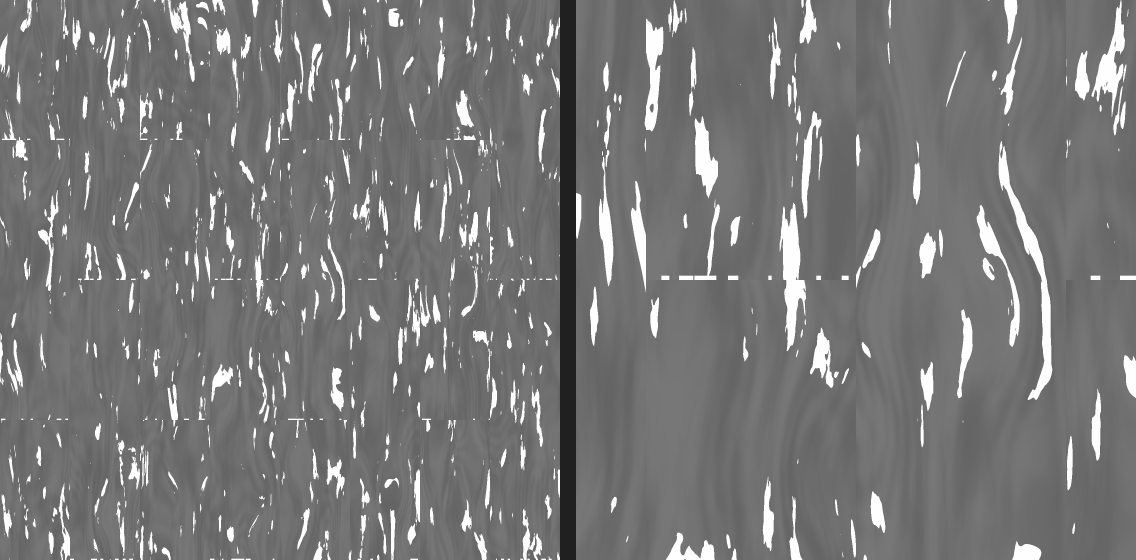
Left: the whole. Right: its middle third, enlarged.
Write a Shadertoy shader that draws this texture.

```glsl
#define PLANKS vec2(8.0, 2.0)
#define FLECK_SCALE vec2(12.5, 2.5)
#define GRAIN_SCALE vec2(10.0, 1.7)
#define WARP vec2(0.24, 0.35)
#define FLECK_LEVEL 0.695
#define LEVEL_VARIATION 0.04
#define SEAM_HEIGHT 0.005
#define DASH_LEVEL 0.66
#define GREY_DARK 0.393
#define GREY_LIGHT 0.468
#define FLECK_WHITE 0.995
#define SAMPLES 3

float hash(vec2 p) {
    vec3 q = fract(vec3(p.xyx) * 0.1031);
    q += dot(q, q.yzx + 33.33);
    return fract((q.x + q.y) * q.z);
}

float noise(vec2 p) {
    vec2 i = floor(p), f = fract(p);
    f = f * f * (3.0 - 2.0 * f);
    return mix(mix(hash(i), hash(i + vec2(1, 0)), f.x),
               mix(hash(i + vec2(0, 1)), hash(i + vec2(1, 1)), f.x), f.y);
}

float fbm(vec2 p) {
    float sum = 0.0, weight = 0.5;
    for (int i = 0; i < 4; i++) {
        sum += weight * noise(p);
        p = p * 2.03 + 17.3;
        weight *= 0.5;
    }
    return sum / 0.9375;
}

// Plank coordinates, with every other column dropped by half a plank
vec2 plankSpace(vec2 uv) {
    vec2 p = uv * PLANKS;
    p.y += 0.5 * mod(floor(p.x) + 1.0, 2.0);
    return p;
}

// Position in the plank, shifted to its own region of noise and bent
vec2 grainSpace(vec2 p) {
    vec2 id = floor(p);
    vec2 q = fract(p) * vec2(1.0, PLANKS.x / PLANKS.y);
    q += 10.0 + 60.0 * vec2(hash(id + 3.7), hash(id + 81.2));
    vec2 bend = vec2(noise(q * vec2(4.0, 1.4)), noise(q * vec2(5.0, 1.6) + 41.0));
    return q + WARP * (bend - 0.5);
}

// White flecks and the broken line on the plank's lower edge
float flecks(vec2 p) {
    vec2 id = floor(p), f = fract(p);
    float level = FLECK_LEVEL + LEVEL_VARIATION * (hash(id + 19.4) - 0.5);
    float fleck = step(level, fbm(grainSpace(p) * FLECK_SCALE));
    float dash = step(DASH_LEVEL, noise(vec2(p.x * 22.0, id.y * 7.0)));
    return max(fleck, dash * step(f.y, SEAM_HEIGHT));
}

// Faint flowing grey streaks
float woodGrain(vec2 p) {
    vec2 q = grainSpace(p);
    float broad = fbm(q * GRAIN_SCALE + 130.0);
    float lines = 0.5 + 0.5 * sin(45.0 * noise(q * vec2(3.0, 0.6) + 73.0));
    float tone = smoothstep(0.15, 0.85, mix(broad, lines, 0.14));
    return mix(GREY_DARK, GREY_LIGHT, tone);
}

void mainImage(out vec4 fragColor, in vec2 fragCoord) {
    // Average the hard edges over the pixel
    float cover = 0.0;
    for (int y = 0; y < SAMPLES; y++)
        for (int x = 0; x < SAMPLES; x++) {
            vec2 offset = (vec2(x, y) + 0.5) / float(SAMPLES) - 0.5;
            cover += flecks(plankSpace((fragCoord + offset) / iResolution.xy));
        }
    cover /= float(SAMPLES * SAMPLES);

    float grey = woodGrain(plankSpace(fragCoord / iResolution.xy));
    fragColor = vec4(vec3(mix(grey, FLECK_WHITE, cover)), 1.0);
}
```
